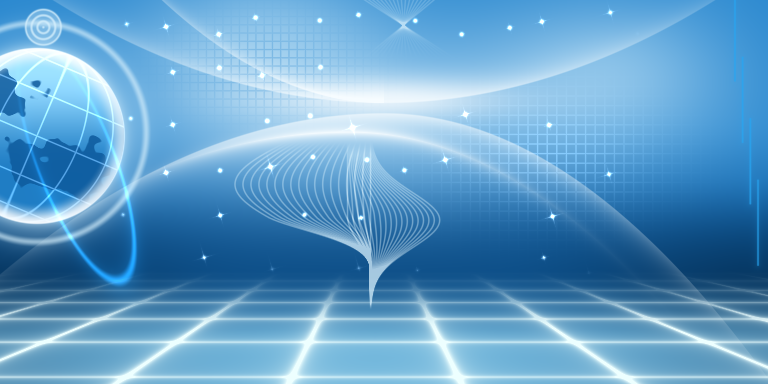
A WebGL 2 fragment shader for this background:

```glsl
#version 300 es
precision highp float;

#define SKY vec3(0.16, 0.53, 0.81)
#define DEEP vec3(0.05, 0.35, 0.61)
#define NIGHT vec3(0.02, 0.2, 0.36)
#define PALE vec3(0.84, 0.94, 0.99)
#define TILE vec3(0.47, 0.74, 0.88)
#define CYAN vec3(0.15, 0.65, 0.95)
#define HORIZON 0.536
#define THREADS 18
#define GLOBE vec2(0.096, 0.354)
#define RADIUS 0.229

uniform vec2 u_resolution;
out vec4 fragColor;
float pixel;

float hash(vec2 p) {
  vec3 q = fract(p.xyx * 0.1031);
  q += dot(q, q.yzx + 33.33);
  return fract((q.x + q.y) * q.z);
}

float noise(vec2 p) {
  vec2 i = floor(p), f = fract(p);
  f *= f * (3.0 - 2.0 * f);
  return mix(mix(hash(i), hash(i + vec2(1, 0)), f.x),
    mix(hash(i + vec2(0, 1)), hash(i + 1.0), f.x), f.y);
}

float stroke(float d, float w) { return 1.0 - smoothstep(0.0, w + pixel, abs(d)); }

float spot(vec2 p, vec2 center, vec2 size) {
  vec2 q = (p - center) / size;
  return exp(-dot(q, q));
}

// Distance to the nearest whole number
vec2 nearest(vec2 v) { return 0.5 - abs(fract(v) - 0.5); }

// Stroke along the zero set of a field
float contour(float f) {
  float slope = length(vec2(dFdx(f), dFdy(f))) / pixel;
  return stroke(f / max(slope, 0.001), 0.0012);
}

// Sharp edge with fading light on one side
float ribbon(float d, float w) {
  return smoothstep(-pixel, pixel, d) * exp(-max(d, 0.0) / w);
}

float gridLines(vec2 p, float cell) {
  vec2 d = nearest(p / cell) * cell;
  return stroke(min(d.x, d.y), 0.001);
}

vec3 backdrop(vec2 p) {
  vec3 c = mix(SKY, DEEP, smoothstep(0.3, 0.68, p.y));
  float side = smoothstep(0.3, 1.05, abs(p.x - 0.98));
  c = mix(c, NIGHT, smoothstep(0.45, 0.76, p.y) * (0.35 + 0.6 * side));
  c = mix(c, PALE, 0.55 * spot(p, vec2(0.95, 0.3), vec2(0.62, 0.23)));
  c = mix(c, PALE, 0.55 * spot(p, vec2(0.68, 0.13), vec2(0.3, 0.2)));
  c = mix(c, PALE, 0.5 * spot(p, vec2(1.58, 0.2), vec2(0.32, 0.2)));
  return mix(c, vec3(1), 0.75 * spot(p, vec2(1, 0.26), vec2(0.32, 0.055)));
}

// Perspective tiles
vec3 tiles(vec3 c, vec2 p) {
  float depth = max(p.y - HORIZON, 0.02), span = 0.972 * depth;
  float center = spot(p, vec2(0.98, p.y), vec2(0.95));
  c = mix(c, TILE, smoothstep(0.7, 0.92, p.y) * (0.5 + 0.45 * center));
  vec2 gap = nearest(vec2((p.x - 0.977) / span + 0.5, 1.739 / depth + 0.1));
  gap *= vec2(0.972, 0.575 * depth * depth);
  float light = exp(-gap.x / 0.026) + 0.4 * exp(-gap.x / 0.11);
  light += 0.6 * exp(-gap.y / 0.003) + 0.25 * exp(-gap.y / 0.012);
  return mix(c, vec3(0.93, 1, 1), min(light, 1.0) * smoothstep(0.7, 0.87, p.y));
}

// Two families of threads and a crossing fan
float mesh(vec2 p) {
  float sum = 0.0, t = (p.y - 0.365) / 0.443, x = p.x - 0.965;
  float fall = 1.0 - smoothstep(0.45, 0.76, t);
  float swell = spot(vec2(t), vec2(0.47), vec2(0.325));
  float body = 0.42 * smoothstep(0.0, 0.1, t) * (1.0 - smoothstep(0.75, 1.0, t));
  float fan = 0.22 - 0.22 * smoothstep(0.05, 0.16, p.y);
  for (int i = 0; i < THREADS; i++) {
    float k = float(i) / float(THREADS - 1), f = fall * (1.0 - k);
    sum += body * contour(x + f * (0.21 + 0.143 * sin(6.04 * t)));
    sum += body * contour(x + 0.06 * f - 0.18 * k * swell);
    sum += fan * contour(x + 0.015 - 0.18 * k - (1.53 - 2.73 * k) * p.y);
  }
  return min(sum, 0.75);
}

vec3 globe(vec3 c, vec2 p) {
  vec2 g = (p - GLOBE) / RADIUS, h = mat2(0.92, -0.39, 0.39, 0.92) * g;
  float r = length(g), z = sqrt(max(1.0 - r * r, 0.0));
  float lat = asin(clamp(h.y, -1.0, 1.0));
  vec3 ball = mix(TILE + 0.15, SKY - 0.04, smoothstep(-0.8, 0.45, g.y));
  float land = noise(h * 5.0) * 0.6 + noise(h * 13.0) * 0.25;
  land += 0.6 * (spot(g, vec2(0.3, 0.35), vec2(0.75, 0.28)) + spot(g, vec2(-0.45), vec2(0.3)));
  ball = mix(ball, DEEP, 0.85 * smoothstep(0.74, 0.8, land));
  vec2 arcs = nearest(vec2(atan(h.x, z + 0.001), lat) * 2.0);
  arcs *= 0.5 * RADIUS * cos(lat) * vec2(z, 1);
  ball += 0.28 * stroke(min(arcs.x, arcs.y), 0.001);
  ball = mix(ball, vec3(1), smoothstep(0.76, 1.0, r) * (0.65 + 0.3 * abs(g.y)));
  c = mix(c, PALE, 0.55 * exp(-max(r - 1.0, 0.0) * 9.0));
  c = mix(c, ball, 1.0 - smoothstep(-pixel, pixel, (r - 1.0) * RADIUS));
  float halo = length(p - vec2(0.096, 0.345)) - 0.285;
  return mix(c, PALE, 0.5 * stroke(halo, 0.012) + 0.15 * exp(-abs(halo) / 0.02));
}

// Scattered stars
float stars(vec2 p) {
  vec2 id = floor(p * 8.0), at = 0.25 + 0.5 * vec2(hash(id), hash(id + 17.0));
  vec2 q = mat2(0.96, 0.28, -0.28, 0.96) * (fract(p * 8.0) - at) / 8.0;
  vec2 a = abs(q) / mix(0.002, 0.009, pow(hash(id + 7.0), 2.0));
  float glow = exp(-a.x - a.y * 6.0) + exp(-a.y - a.x * 6.0) + exp(-dot(q, q) / 2e-5);
  vec2 area = 1.0 - smoothstep(vec2(0.56, 0.62), vec2(0.7, 0.72), vec2(abs(p.x - 0.97), p.y));
  return 1.2 * glow * step(0.45, hash(id + 29.0)) * area.x * area.y;
}

void main() {
  pixel = 1.0 / u_resolution.y;
  vec2 p = vec2(gl_FragCoord.x, u_resolution.y - gl_FragCoord.y) * pixel;
  vec3 c = tiles(backdrop(p), p);
  c = mix(c, SKY, 0.4 * gridLines(p, 0.0215) * spot(p, vec2(0.69, 0.17), vec2(0.19, 0.1)));
  c += 0.15 * gridLines(p, 0.025) * spot(p, vec2(1.43, 0.42), vec2(0.22, 0.12));
  // Crossing ribbons
  vec2 a = p - vec2(1, 0.268), d = p - vec2(0.91, 0.344);
  float s = a.x * a.x, light = 0.75 * ribbon(-a.y - 0.36 * s, 0.035);
  light += 0.6 * ribbon(-a.y - 0.8 * s, 0.02) * step(a.x, 0.0);
  light += 0.65 * ribbon(a.y - 0.027 - (a.x < 0.0 ? 0.42 : 0.69) * s, 0.035);
  float arch = d.y - (d.x < 0.0 ? 0.4 : 0.68) * d.x * d.x;
  light = light * exp(-s * 1.8) + 0.8 * exp(-d.x * d.x * 6.0 - abs(arch) / 0.018);
  c = mix(c, vec3(0.97, 0.99, 1), min(light, 0.95));
  c = globe(mix(c, PALE, mesh(p)), p);
  // Tilted orbit
  vec2 o = mat2(0.93, 0.36, -0.36, 0.93) * (p - vec2(0.198, 0.42));
  float orbit = length(o / vec2(1, 3.3)) - 0.1;
  c += CYAN * (0.4 * stroke(orbit, 0.004) + 0.2 * exp(-abs(orbit) / 0.01)) * smoothstep(-0.35, 0.3, o.y);
  // Dial
  float dial = length(p - vec2(0.113, 0.071));
  float ring = nearest(vec2(dial / 0.0155)).x * 0.0155;
  c = mix(c, PALE, (0.35 + 0.5 * stroke(ring, 0.003)) * (1.0 - smoothstep(0.045, 0.052, dial)));
  // Circuit traces
  for (float k = 0.0; k < 4.0; k++) {
    float y = abs(p.y - 0.1 - 0.16 * k) - 0.11;
    float trace = length(vec2(p.x - 1.914 - 0.02 * k, max(y, 0.0)));
    c = mix(c, CYAN, 0.6 * stroke(trace, 0.002) + 0.15 * exp(-trace / 0.008));
  }
  fragColor = vec4(min(c + stars(p), 1.0), 1);
}
```
